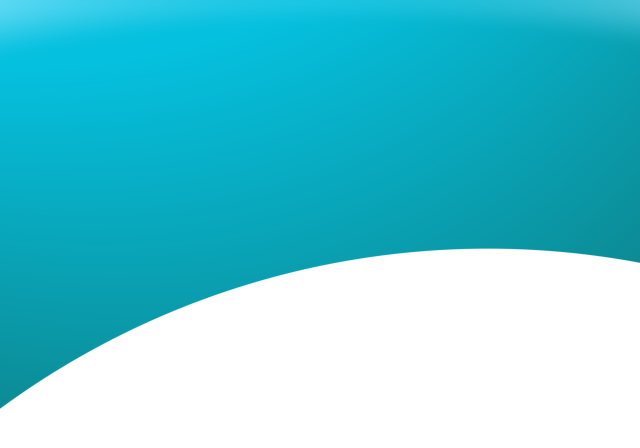
Give the GLSL for this background, as a WebGL 2 fragment shader.

```glsl
#version 300 es
precision highp float;
// A teal backdrop that darkens downward and to the right, with a pale glow
// along the top edge that swells at both corners, above a broad white hill.
// The hill is the antialiased signed distance to one large circle.

uniform vec2 u_resolution;
out vec4 outColor;

const vec3 CYAN  = vec3(0.020, 0.753, 0.871);
const vec3 TEAL  = vec3(0.047, 0.541, 0.580);
const vec3 GLOW  = vec3(0.55, 0.90, 1.0);
const vec3 WHITE = vec3(1.0);

// Curved gradient: the vertical slope eases off toward the right.
// q.x runs left to right, q.y runs top to bottom, both from 0 to 1.
vec3 backdrop(vec2 q) {
    float start = -0.20 + 0.08 * q.x + 0.65 * q.x * q.x;
    float slope = 1.30 - 0.52 * q.x;
    return mix(CYAN, TEAL, clamp(start + slope * q.y, 0.0, 1.05));
}

// Strength of the light along the top, deeper and brighter at the sides.
float topGlow(vec2 q) {
    float offset = 2.0 * q.x - 1.1;
    float side = offset * offset;
    float depth = 0.06 + 0.07 * side;
    float strength = 0.15 + 0.40 * side;
    return strength * (1.0 - smoothstep(0.0, depth, q.y));
}

float circleDistance(vec2 p, vec2 center, float radius) {
    return length(p - center) - radius;
}

// Coverage of a shape with an edge one pixel wide.
float fillMask(float distance, float pixel) {
    return 1.0 - smoothstep(-0.75 * pixel, 0.75 * pixel, distance);
}

void main() {
    vec2 uv = gl_FragCoord.xy / u_resolution;
    vec2 p = gl_FragCoord.xy / u_resolution.y;
    vec2 q = vec2(uv.x, 1.0 - uv.y);

    // Sky
    vec3 color = backdrop(q);
    color = mix(color, GLOW, topGlow(q));

    // White hill
    float hill = circleDistance(p, vec2(1.089, -1.393), 1.838);
    color = mix(color, WHITE, fillMask(hill, 1.0 / u_resolution.y));

    outColor = vec4(color, 1.0);
}
```
